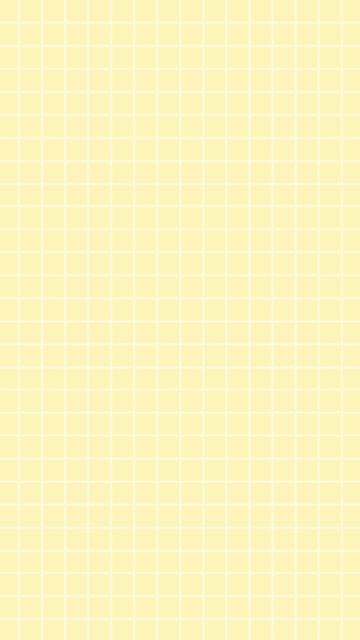
Reproduce this pattern procedurally as a Shadertoy shader.

```glsl
// Pale yellow paper ruled with a soft cream square grid.

float hash(vec2 p) {
    return fract(sin(dot(p, vec2(127.1, 311.7))) * 43758.5453);
}

// Distance to evenly spaced columns
float columnDistance(float x, float pitch) {
    float r = x - 0.0296;
    return abs(r - pitch * round(r / pitch));
}

// Rows come in bands of eight, with a slightly tighter gap between bands
float rowDistance(float depth, float pitch) {
    float r = max(depth - 0.0355, -0.017) + 0.0171;
    r = mod(r, 0.2865) - 0.0171;
    float band = abs(r - pitch * clamp(round(r / pitch), 0.0, 7.0));
    return max(band, 0.0355 - depth); // the top margin stays blank
}

// Soft-edged line profile that keeps its weight at any resolution
float lineMask(float dist, float softness) {
    return 1.0 - smoothstep(-softness, softness, dist - 0.0015);
}

void mainImage(out vec4 fragColor, in vec2 fragCoord) {
    // Canvas height is one unit; the grid is laid out from the top left
    vec2 p = vec2(fragCoord.x, iResolution.y - fragCoord.y) / iResolution.y;
    float pitch = 0.03603;
    float softness = max(1.1 / iResolution.y, 0.0021);

    float columns = lineMask(columnDistance(p.x, pitch), softness);
    float rows = lineMask(rowDistance(p.y, pitch), softness);
    float grid = max(columns, rows);

    // Paper with a barely visible fine grain
    float grain = hash(floor(p * 512.0)) - 0.5;
    vec3 paper = vec3(0.991, 0.957, 0.729) + vec3(0.001, 0.001, 0.003) * grain;

    // Lines pass through a slightly duller fringe before their bright core
    vec3 color = mix(paper, vec3(0.993, 0.986, 0.882), grid);
    color.r -= 0.02 * grid * (1.0 - grid);
    fragColor = vec4(color, 1.0);
}
```
